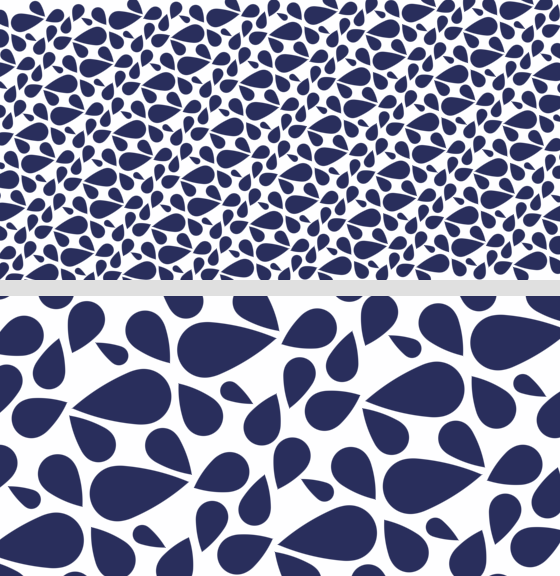
Top, the full canvas; bottom, a detail of the centre.
This pattern is drawn by a Shadertoy shader. Its source:

```glsl
// Distance to a teardrop: round head at the origin, tip at (len, 0).
// Its flanks lie halfway between swelling arcs and straight tangents.
float teardrop(vec2 q, float len, float headRadius) {
    q.y = abs(q.y);
    float head = length(q) - headRadius;

    float flankRadius = (len * len + headRadius * headRadius) / (2.0 * headRadius);
    float arc = length(q - vec2(0.0, headRadius - flankRadius)) - flankRadius;
    if (q.x < 0.0) arc = head;

    float slope = headRadius / len;
    vec2 normal = vec2(slope, sqrt(1.0 - slope * slope));
    float tangent = dot(q, normal) - headRadius;
    if (q.x * normal.y < q.y * normal.x) tangent = head;

    return mix(arc, tangent, 0.5);
}

// Half of the repeating motif; the other half is its half turn.
// Each drop is (head.xy, tip.xy), with y pointing down.
const vec4 drops[7] = vec4[7](
    vec4( 21.0, -16.0,  70.0, -24.0),
    vec4( 52.0, -49.0,  72.0, -29.0),
    vec4( 98.0, -31.0,  73.5, -20.0),
    vec4(-20.0, -29.5,  -3.0,  -7.0),
    vec4(-38.0, -12.0, -54.0, -21.0),
    vec4(-60.0, -37.0, -70.0, -14.0),
    vec4(-86.0,   0.0, -79.0, -24.0));
const float headRadii[7] = float[7](19.0, 12.0, 13.5, 13.5, 6.5, 12.5, 11.0);

// Distance to the nearest drop on the slanted lattice.
float dropField(vec2 p) {
    mat2 lattice = mat2(201.0, -5.0, -60.0, 98.5);
    mat2 toCell = inverse(lattice);
    float nearest = 1e3;
    for (int i = 0; i < 14; i++) {
        float turn = i < 7 ? 1.0 : -1.0;
        vec2 head = drops[i % 7].xy;
        vec2 tip = drops[i % 7].zw;
        vec2 middle = 0.5 * (head + tip);

        // Fold the plane onto the closest copy of this drop.
        vec2 rel = turn * p - middle;
        vec2 cell = round(toCell * rel);
        if (abs(turn * cell.y - 0.5) > 3.0) continue; // six rows only

        vec2 q = rel - lattice * cell + middle - head;
        vec2 axis = normalize(tip - head);
        vec2 local = vec2(dot(q, axis), dot(q, vec2(-axis.y, axis.x)));
        nearest = min(nearest, teardrop(local, distance(head, tip), headRadii[i % 7]));
    }
    return nearest;
}

void mainImage(out vec4 fragColor, in vec2 fragCoord) {
    // The canvas is 576 units high, y down, centred on one motif.
    float unitsPerPixel = 576.0 / iResolution.y;
    vec2 p = vec2(fragCoord.x, iResolution.y - fragCoord.y) * unitsPerPixel;
    p -= vec2(503.5, 245.0);

    vec3 navy = vec3(0.16, 0.18, 0.36);
    vec3 paper = vec3(0.995, 0.995, 1.0);
    float edge = 0.85 * unitsPerPixel;
    float ground = smoothstep(-edge, edge, dropField(p));
    fragColor = vec4(mix(navy, paper, ground), 1.0);
}
```
